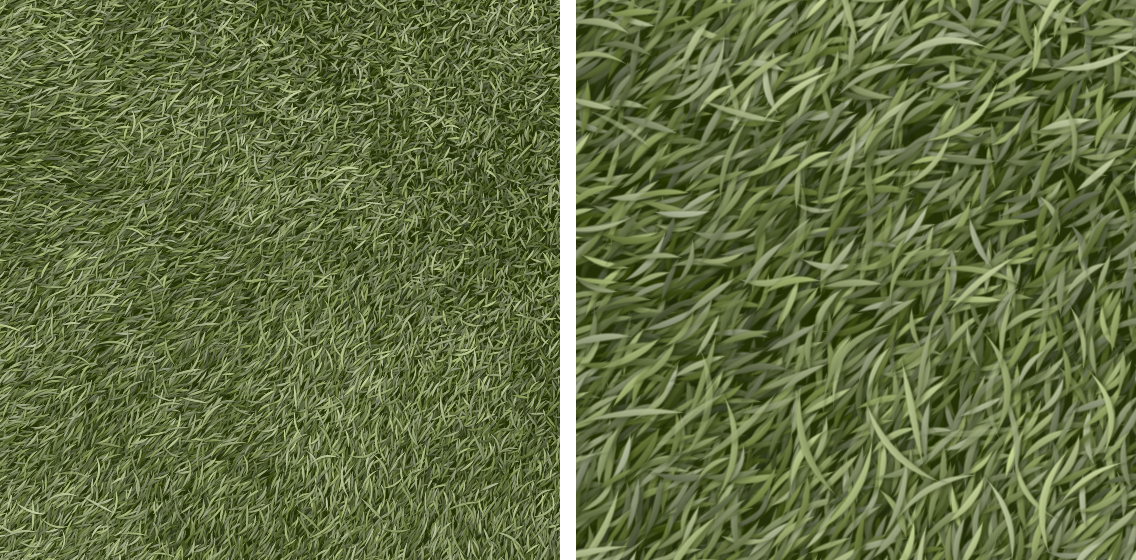
Left: the whole. Right: its middle third, enlarged.
A three.js fragment shader for this texture:

```glsl
// Dense lawn seen from above: many layers of thin curved blades, dark at the
// roots and pale on top. Each layer is a jittered grid with one blade per cell;
// layered sines steer the lean of the blades and the brightness of the tufts.

varying vec2 vUv;

const vec3 ROOT_GREEN = vec3(0.14, 0.19, 0.025);
const vec3 TIP_GREEN = vec3(0.70, 0.75, 0.56);
const vec3 HUE_SHIFT = vec3(0.01, 0.04, -0.11);  // towards fresh yellow green

const int LAYERS = 15;
const float CELL = 0.0225;         // grid step of the turf layers
const float WISP_CELL = 0.038;     // grid step of the long pale blades
const float HALF_WIDTH = 0.0019;
const float SOFTNESS = 0.0009;     // edge blur
const float ROOT_TONE = 0.06;
const float TOP_TONE = 0.73;
const float TONE_SPREAD = 0.62;
const float SHADOW = 0.32;

vec4 hash4(vec2 p) {
  vec4 q = fract(p.xyxy * vec4(0.1031, 0.1030, 0.0973, 0.1099));
  q += dot(q, q.wzxy + 33.33);
  return fract((q.xxyz + q.yzzw) * q.zywx);
}

// Smooth irregular field, roughly -1 to 1
float waves(vec2 p) {
  vec2 q = p + 0.35 * sin(p.yx * 1.7 + vec2(0.4, 2.1));
  return 0.4 * sin(q.x * 1.9 + q.y * 1.1 + 0.7)
       + 0.35 * sin(q.y * 2.7 - q.x * 1.6 + 2.3)
       + 0.25 * sin(q.x * 4.3 + q.y * 3.4 + 4.0);
}

// How short and tangled the turf is: strongest at the upper right
float tangle(vec2 p) {
  return smoothstep(0.75, 1.7, p.x + p.y);
}

// Main lean of the blades, flatter at the upper left, steeper at the lower right
float lean(vec2 p) {
  return mix(0.38, 1.22, smoothstep(-0.9, 0.9, p.x - p.y))
       + 0.28 * waves(p * 7.0 + 3.0);
}

// Broad pale patches plus small tufts
float tufts(vec2 p) {
  return 0.6 * waves(p * 4.5) + 0.4 * waves(p * 17.0 + 8.0);
}

// Paints one layer of blades over the colour below
vec3 bladeLayer(vec3 below, vec2 p, float cell, float seed, float tone, float wisp) {
  vec3 color = below;
  vec2 shift = hash4(vec2(seed, 17.0)).xy * 40.0;
  vec2 home = floor(p / cell + shift);
  for (int j = -1; j <= 1; j++) {
    for (int i = -1; i <= 1; i++) {
      vec2 id = home + vec2(float(i), float(j));
      vec4 place = hash4(id + seed * 7.31);
      vec4 look = hash4(id * 1.37 + seed * 11.7 + 50.0);
      vec2 center = (id + place.xy - shift) * cell;
      float tuft = tufts(center);
      float tangled = tangle(center);

      // Local frame: s runs along the blade, side across it
      float spread = mix(0.95, 1.9, max(tangled, 0.5 * wisp));
      float angle = lean(center) + (place.z + place.w - 1.0) * spread;
      vec2 along = vec2(cos(angle), sin(angle));
      vec2 d = p - center;
      float halfLength = cell * mix(0.5, 0.82, look.x) * mix(1.0, 0.74, tangled);
      float s = dot(d, along) / halfLength;
      float bend = (look.y - 0.5) * mix(0.45, 0.65, wisp);
      float side = dot(d, vec2(-along.y, along.x)) - bend * halfLength * (s * s - 0.3);

      // Tapered outline with a softer shadow below it
      float width = HALF_WIDTH * mix(0.75, 1.15, look.x) * (1.0 - s * s * mix(0.7, 1.0, s * s));
      float cover = 1.0 - smoothstep(-SOFTNESS, SOFTNESS, abs(side) - width);
      float shade = 1.0 - smoothstep(-0.001, 0.0028, abs(side + 0.001) - width);
      float keep = mix(1.0, smoothstep(0.42, 0.75, look.w + 0.4 * tuft), wisp);

      // Tone from depth, chance, tuft, tip and the lit side
      float light = tone + (look.z - 0.5) * TONE_SPREAD * (1.0 - 0.5 * wisp)
                  + 0.15 * tuft + 0.09 * s + 0.06 * clamp(side / HALF_WIDTH, -1.0, 1.0);
      vec3 blade = mix(ROOT_GREEN, TIP_GREEN, clamp(light, -0.05, 1.15));
      blade += HUE_SHIFT * (fract(look.w * 7.0) - 0.5) * (1.0 - 0.4 * wisp);

      color = mix(color, ROOT_GREEN, SHADOW * shade * keep);
      color = mix(color, blade, cover * keep);
    }
  }
  return color;
}

void main() {
  vec3 color = ROOT_GREEN;

  // Turf from the roots upward
  for (int k = 0; k < LAYERS; k++) {
    float height = float(k) / float(LAYERS - 1);
    float tone = mix(ROOT_TONE, TOP_TONE, height);
    color = bladeLayer(color, vUv, CELL, float(k) + 1.0, tone, 0.0);
  }

  // Sparse long pale blades on top
  for (int k = 0; k < 2; k++) {
    color = bladeLayer(color, vUv, WISP_CELL, float(k) + 31.0, 0.88, 1.0);
  }

  gl_FragColor = vec4(clamp(color, 0.0, 1.0), 1.0);
}
```
